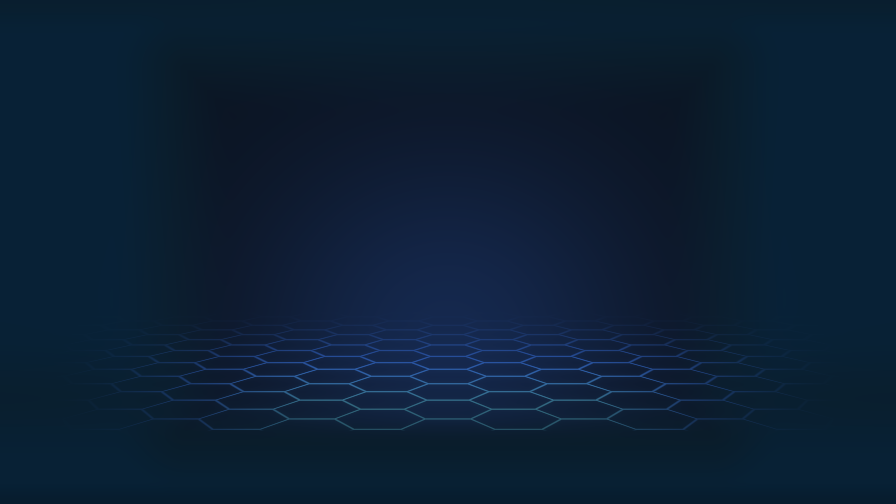
Give the GLSL for this background, as a Shadertoy shader.

```glsl
const vec3 FRAME_LIGHT = vec3(0.030, 0.130, 0.210);
const vec3 FRAME_DARK  = vec3(0.038, 0.112, 0.165);
const vec3 PANEL_DARK  = vec3(0.043, 0.078, 0.132);
const vec3 GLOW_BLUE   = vec3(0.082, 0.158, 0.305);
const vec3 LINE_BLUE   = vec3(0.190, 0.390, 0.780);
const vec3 LINE_TEAL   = vec3(0.260, 0.550, 0.620);

const vec2 PANEL_CENTER = vec2(0.0, 0.508);
const vec2 PANEL_HALF   = vec2(0.520, 0.355);
const vec2 GLOW_CENTER  = vec2(0.0, 0.330);
const vec2 GLOW_RADIUS  = vec2(0.390, 0.370);
const float GLOW_DROP   = 0.230;   // glow radius below its center

const float HORIZON     = 0.722;
const float FLOOR_EDGE  = 0.148;   // near edge of the floor
const float FLOOR_FAR   = 0.385;
const float HEX_PITCH   = 0.280;   // column spacing at the near edge
const float ROW_STEP    = 0.075;   // perspective shrink per row
const float LINE_HALF   = 0.0013;
const float HALO_WIDTH  = 0.0050;
const float SQRT3       = 1.7320508;

float boxDistance(vec2 p, vec2 halfSize) {
    vec2 d = abs(p) - halfSize;
    return length(max(d, 0.0)) + min(max(d.x, d.y), 0.0);
}

// Offset from the nearest center of a flat-topped hexagon of height 1
vec2 hexCell(vec2 q) {
    vec2 cell = vec2(SQRT3, 1.0);
    vec2 a = q - cell * floor(q / cell + 0.5);
    vec2 b = q - cell * (floor(q / cell) + 0.5);
    return dot(a, a) < dot(b, b) ? a : b;
}

// Canvas distance to the nearest hexagon edge on the receding floor
float floorEdgeDistance(vec2 p) {
    float reach = HORIZON - FLOOR_EDGE;
    float depth = max(HORIZON - p.y, 0.1);
    float zoom = reach / depth;
    vec2 q = vec2(p.x * zoom * SQRT3 / HEX_PITCH, (zoom - 1.0) / ROW_STEP);
    vec2 scale = vec2(HEX_PITCH / (SQRT3 * zoom), ROW_STEP * depth / zoom);

    vec2 h = abs(hexCell(q));
    vec2 slant = vec2(0.5 * SQRT3, 0.5);
    float flatEdge = (0.5 - h.y) * scale.y;
    float slantEdge = (0.5 - dot(h, slant)) / length(slant / scale);
    return min(flatEdge, slantEdge);
}

vec3 backdrop(vec2 p) {
    // Soft frame around a dark panel
    float d = boxDistance(p - PANEL_CENTER, PANEL_HALF);
    float light = smoothstep(0.0, 0.15, d);
    light *= 1.0 - 0.6 * smoothstep(0.93, 1.0, p.y);
    light *= 1.0 - 0.6 * exp(-pow((p.y - 0.21) / 0.08, 2.0));
    vec3 color = mix(FRAME_DARK, FRAME_LIGHT, light);
    color *= 1.0 - 0.15 * smoothstep(0.05, 0.0, p.y);
    color = mix(color, PANEL_DARK, smoothstep(0.05, -0.10, d));

    // Blue light rising from the floor
    vec2 g = p - GLOW_CENTER;
    g /= vec2(GLOW_RADIUS.x, g.y > 0.0 ? GLOW_RADIUS.y : GLOW_DROP);
    float glow = exp(-dot(g, g)) * smoothstep(0.11, 0.18, p.y);
    return mix(color, GLOW_BLUE, glow);
}

void mainImage(out vec4 fragColor, in vec2 fragCoord) {
    vec2 p = fragCoord / iResolution.y;
    p.x -= 0.5 * iResolution.x / iResolution.y;
    float pixel = 1.0 / iResolution.y;
    vec3 color = backdrop(p);

    // Hexagon lines, fading to the sides and into the distance
    float edge = floorEdgeDistance(p);
    float line = 1.0 - smoothstep(LINE_HALF - 0.6 * pixel, LINE_HALF + 0.6 * pixel, edge);
    float halo = exp(-edge / HALO_WIDTH);
    float sideFade = 1.0 - smoothstep(0.22, 0.80, abs(p.x));
    float farFade = 1.0 - smoothstep(0.25, FLOOR_FAR, p.y);
    float nearFade = mix(0.60, 1.0, smoothstep(FLOOR_EDGE, 0.24, p.y));
    float nearClip = smoothstep(-pixel, pixel, p.y - FLOOR_EDGE + LINE_HALF);
    float strength = sideFade * farFade * nearFade * nearClip;

    // Teal near the viewer, blue farther out
    float teal = (1.0 - smoothstep(0.18, 0.30, p.y)) * (1.0 - smoothstep(0.25, 0.55, abs(p.x)));
    vec3 lineColor = mix(LINE_BLUE, LINE_TEAL, teal);
    color = mix(color, lineColor, strength * (0.75 * line + 0.07 * halo));

    fragColor = vec4(color, 1.0);
}
```
